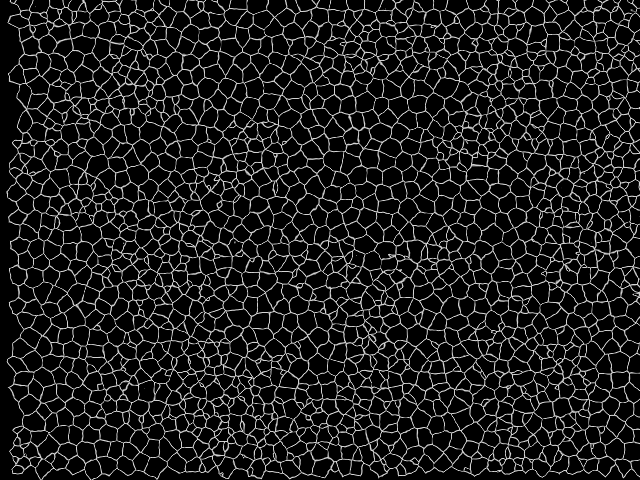
Give the GLSL for this pattern, as a Shadertoy shader.

```glsl
// Thin pale outlines of irregular, rounded, tightly packed cells on black

const float CELLS_PER_HEIGHT = 28.8;
const float ROW_STEP = 0.866;

vec2 hash2(vec2 p) {
    vec3 q = fract(p.xyx * vec3(0.1031, 0.1030, 0.0973));
    q += dot(q, q.yzx + 33.33);
    return fract((q.xx + q.yz) * q.zy);
}

vec2 noise2(vec2 p) {
    vec2 i = floor(p), f = fract(p);
    f = f * f * (3.0 - 2.0 * f);
    return mix(mix(hash2(i), hash2(i + vec2(1, 0)), f.x),
               mix(hash2(i + vec2(0, 1)), hash2(i + vec2(1, 1)), f.x), f.y);
}

// Lattice point with every second row shifted by half a cell
vec2 latticePoint(vec2 id) {
    return vec2(id.x + 0.5 * mod(id.y, 2.0), id.y * ROW_STEP);
}

// Seed position in xy, radius in z: large cells
vec3 largeSeed(vec2 id) {
    return vec3(latticePoint(id) + 0.58 * (hash2(id + 71.0) - 0.5),
                0.12 * hash2(id + 331.0).x);
}

// Small cells sit in clusters at the corners between large ones
vec3 smallSeed(vec2 id, vec2 corner, float chance) {
    vec2 key = id + 97.0 * corner.y;
    vec2 h = hash2(key + 213.0);
    float radius = h.x < chance ? -0.06 - 0.14 * h.y : -100.0;
    vec2 jitter = 0.3 * (hash2(key + 157.0) - 0.5);
    return vec3(latticePoint(id) + corner + jitter, radius);
}

// Empty margin along the left and bottom sides
bool isMargin(vec2 seed) {
    return seed.x < 0.92 || seed.y < 0.5;
}

// Distance to the nearest wall between cells grown from circles
float wallDistance(vec2 p) {
    vec3 seeds[75];
    float row = floor(p.y / ROW_STEP + 0.5);
    int count = 0, owner = 0;
    float nearest = 1e3;

    for (int j = -2; j <= 2; j++) {
        float y = row + float(j);
        float column = floor(p.x - 0.5 * mod(y, 2.0) + 0.5);
        for (int i = -2; i <= 2; i++) {
            vec2 id = vec2(column + float(i), y);
            float cluster = noise2(id * 0.27 + 40.0).x;
            float chance = 0.58 * smoothstep(0.3, 0.75, cluster);
            seeds[count] = largeSeed(id);
            seeds[count + 1] = smallSeed(id, vec2(0.5, 0.289), chance);
            seeds[count + 2] = smallSeed(id, vec2(0.0, 0.577), chance);
            for (int k = 0; k < 3; k++) {
                float d = distance(p, seeds[count].xy) - seeds[count].z;
                if (d < nearest) { nearest = d; owner = count; }
                count++;
            }
        }
    }

    vec3 own = seeds[owner];
    vec2 ownDir = normalize(p - own.xy + 1e-5);
    bool ownMargin = isMargin(own.xy);
    float wall = 1e3;
    for (int k = 0; k < 75; k++) {
        vec3 other = seeds[k];
        if (k == owner || other.z < -1.0) continue;
        if (ownMargin && isMargin(other.xy)) continue;
        vec2 away = p - other.xy;
        float d = length(away);
        float slope = max(distance(ownDir, away / max(d, 1e-4)), 0.15);
        wall = min(wall, (d - other.z - nearest) / slope);
    }
    return wall;
}

void mainImage(out vec4 fragColor, in vec2 fragCoord) {
    vec2 p = fragCoord / iResolution.y * CELLS_PER_HEIGHT;

    // Waviness and small kinks of the walls
    vec2 bend = 0.15 * (noise2(p * 2.3 + 9.0) - 0.5);
    vec2 kink = 0.06 * (noise2(p * 5.7 + 31.0) - 0.5);
    p += bend + kink;

    // Coverage of a line by a square pixel
    float pixel = CELLS_PER_HEIGHT / iResolution.y;
    float lineWidth = CELLS_PER_HEIGHT / 576.0;
    float coverage = clamp(0.5 * (lineWidth + pixel) - wallDistance(p),
                           0.0, min(lineWidth, pixel)) / pixel;

    fragColor = vec4(vec3(coverage), 1.0);
}
```
